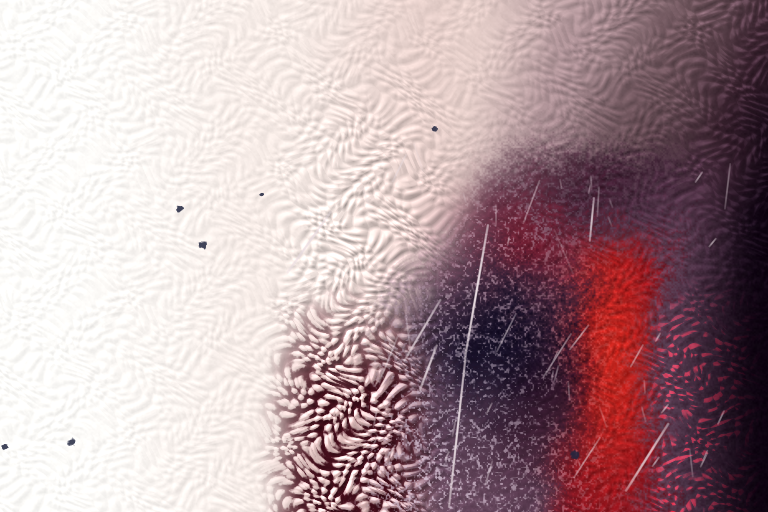
A WebGL 2 fragment shader for this texture:

```glsl
#version 300 es
precision highp float;
// Worn, grained leather-like surface: a pale sheet falling to black at the right,
// with a red and navy stain. Soft colour fields are layered first, then embossed
// with warped cellular noise, rubbed with fine specks, scratched and chipped.
uniform vec2 u_resolution;
out vec4 fragColor;

vec2 hash2(vec2 p) {
  vec3 q = fract(p.xyx * vec3(.1031, .1030, .0973));
  q += dot(q, q.yzx + 33.33);
  return fract((q.xx + q.yz) * q.zy);
}

float valueNoise(vec2 p) {
  vec2 i = floor(p), f = fract(p);
  f *= f * (3. - 2. * f);
  return mix(mix(hash2(i).x, hash2(i + vec2(1, 0)).x, f.x),
             mix(hash2(i + vec2(0, 1)).x, hash2(i + 1.).x, f.x), f.y);
}

// Rounded grains: 1 at a cell centre, falling towards the valleys.
float grain(vec2 p) {
  p += .014 * sin(p.yx * vec2(47., 39.) + 2. * sin(p * 23.));
  p = p * vec2(54., 68.) + .35 * p.yx * 20.;
  vec2 cell = floor(p), f = fract(p);
  float nearest = 2.;
  for (int y = -1; y <= 1; y++)
    for (int x = -1; x <= 1; x++) {
      vec2 o = vec2(x, y);
      vec2 d = o + hash2(cell + o) - f;
      nearest = min(nearest, dot(d, d));
    }
  return 1. - sqrt(nearest);
}

// Smooth ramp from a to b; either direction.
float fade(float a, float b, float x) {
  float t = clamp((x - a) / (b - a), 0., 1.);
  return t * t * (3. - 2. * t);
}

float blob(vec2 p, vec2 centre, vec2 radius) {
  vec2 d = (p - centre) / radius;
  return exp(-dot(d, d));
}

float scratch(vec2 p, vec2 a, vec2 b, float width) {
  vec2 ab = b - a;
  float t = clamp(dot(p - a, ab) / dot(ab, ab), 0., 1.);
  float d = length(p - a - ab * t);
  float aa = 1. / u_resolution.y;
  return fade(width + aa, width * .3, d) * (.55 + .45 * sin(t * 3.14));
}

void main() {
  vec2 p = gl_FragCoord.xy / u_resolution * vec2(1.5, 1.);
  float cloud = valueNoise(p * 9.) * .6 + valueNoise(p * 24.) * .4 - .5;
  float speck = valueNoise(p * 150.) * .5 + valueNoise(p * 310.) * .5;
  float height = grain(p);
  vec2 lightStep = vec2(-.0025, .0035);
  float relief = grain(p - lightStep) - grain(p + lightStep);

  // Pale sheet darkening to the right, faster lower down.
  float t = p.x + .45 * (1. - p.y) * fade(.8, 1.2, p.x) + .04 * cloud;
  vec3 col = mix(vec3(1., .995, .985), vec3(.965, .92, .9), fade(.1, .58, t));
  col = mix(col, vec3(.9, .81, .79), fade(.53, .85, t));
  col = mix(col, vec3(.67, .56, .58), fade(.9, 1.18, t));
  col = mix(col, vec3(.41, .31, .34), fade(1.14, 1.38, t));
  col = mix(col, vec3(.21, .12, .17), fade(1.34, 1.56, t));
  col = mix(col, vec3(.05, .01, .06), fade(1.5, 1.7, t));

  // Purple stain with a rubbed, speckled border.
  vec2 w = p + .08 * cloud + .07 * (speck - .5);
  float stain = fade(.77, .95, w.x + .1 * fade(.6, .2, p.y)) * fade(.74, .56, w.y + .12 * fade(1., .83, p.x));
  stain *= fade(1.5, 1.28, p.x);
  col = mix(col, vec3(.37, .25, .34), stain * .92);
  col = mix(col, vec3(.2, .09, .17), .75 * blob(w, vec2(1.15, .63), vec2(.17, .075)));
  col = mix(col, vec3(.49, .11, .18), .85 * blob(w, vec2(1.03, .51), vec2(.13, .1)));

  // Red column, then the navy bruise and its maroon flank.
  float redAxis = 1.185 + .04 * fade(.3, .55, p.y);
  float red = fade(.61, .46, w.y) * exp(-pow(abs(w.x - redAxis) / .105, 4.));
  vec3 redTone = mix(vec3(.52, .07, .12), vec3(.82, .15, .11), blob(p, vec2(1.19, .3), vec2(.09, .25)));
  col = mix(col, redTone, red * .95);
  col = mix(col, vec3(.2, .06, .13), .8 * blob(w, vec2(1.04, .23), vec2(.085, .16)));
  col = mix(col, vec3(.08, .06, .15), .95 * blob(w, vec2(.95, .31), vec2(.14, .14)));

  // Coarse maroon valleys between pale grains, lower centre.
  float crackle = fade(.5, .63, p.x + .05 * cloud) * fade(.87, .75, p.x) * fade(.47, .2, p.y + .1 * cloud);
  float valley = fade(.72, .38, height + .5 * relief + .25 * (speck - .5));
  col = mix(col, vec3(.68, .46, .47), crackle * .4);
  col = mix(col, vec3(.27, .06, .11), crackle * valley);
  col = mix(col, vec3(.95, .86, .86), crackle * fade(.08, .35, relief) * .65);

  // Embossed light and shade, strongest along the middle.
  float middle = fade(.5, .68, p.x) * fade(.95, .78, p.x);
  float strength = .06 + .24 * middle * fade(1., .45, p.y) + .12 * fade(.9, 1.2, p.x);
  col *= 1. + relief * strength * 1.7;
  col += vec3(.3, .25, .29) * max(relief, 0.) * fade(1.2, 1.45, p.x) * fade(.3, .75, p.y) * .6;
  float redGrain = fade(1.25, 1.32, p.x) * fade(.48, .3, p.y) * fade(1.5, 1.3, p.x);
  col += vec3(.5, .03, .06) * redGrain * fade(.1, .4, relief);

  // Rubbed pale specks over the stain.
  float wear = stain * fade(1.3, .85, p.x) * (.65 + .35 * fade(.35, .05, p.y));
  col = mix(col, vec3(.83, .75, .82), wear * fade(.5, .82, speck + .15 * cloud) * .75);
  col += (speck - .5) * mix(.035, .1, stain);

  // Scattered hairlines, then the long scratches.
  float hair = 0.;
  for (int i = 0; i < 48; i++) {
    vec2 r = hash2(vec2(i, 7)), s = hash2(vec2(i, 31));
    vec2 a = vec2(.72, .02) + r * vec2(.7, .65);
    vec2 dir = vec2(s.x * 1.3 - .45, 1.) * (.015 + .075 * s.y * s.y);
    hair = max(hair, scratch(p, a, a + dir, .0011) * (.2 + .4 * s.x));
  }
  hair = max(hair, scratch(p, vec2(.953, .56), vec2(.908, .3), .0018));
  hair = max(hair, scratch(p, vec2(.91, .31), vec2(.877, .01), .0017) * .95);
  hair = max(hair, scratch(p, vec2(.645, .585), vec2(.562, .468), .002) * .8);
  hair = max(hair, scratch(p, vec2(1.16, .613), vec2(1.152, .53), .0015) * .8);
  hair = max(hair, scratch(p, vec2(1.305, .172), vec2(1.223, .042), .002) * .8);
  hair = max(hair, scratch(p, vec2(.86, .414), vec2(.79, .296), .0016) * .75);
  hair = max(hair, scratch(p, vec2(.853, .325), vec2(.82, .238), .0018) * .85);
  col = mix(col, vec3(.91, .86, .88), hair);

  // Small blue-black chips with ragged rims; z is the radius.
  vec3 chips[7] = vec3[](vec3(.351, .591, .008), vec3(.396, .521, .009), vec3(.848, .749, .007),
    vec3(.14, .136, .009), vec3(.01, .127, .007), vec3(.511, .62, .004), vec3(1.123, .112, .011));
  for (int i = 0; i < 7; i++) {
    float d = length(p - chips[i].xy) + .007 * (speck - .5);
    col = mix(col, vec3(.13, .15, .25), .85 * fade(chips[i].z, chips[i].z * .55, d));
  }
  fragColor = vec4(clamp(col, 0., 1.), 1.);
}
```
